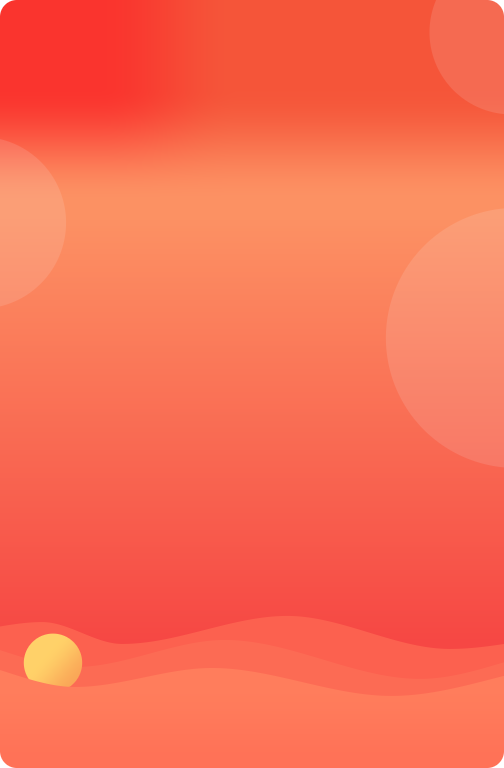
Give the GLSL for this background, as a WebGL 2 fragment shader.

```glsl
#version 300 es
precision highp float;
// A coral sunset card: a vertical sky gradient with a red haze along the top,
// three pale translucent discs, and a small sun setting between layered waves.
// Positions are in units of the canvas height, origin at the lower left.

uniform vec2 u_resolution;
out vec4 fragColor;

#define CORNER_RADIUS 0.022
#define DISC_OPACITY 0.125
#define HAZE_LOW 0.735
#define HAZE_HIGH 0.885
#define SUN_CENTER vec2(0.069, 0.137)
#define SUN_RADIUS 0.038

const vec3 SKY_LOW = vec3(0.965, 0.28, 0.265);
const vec3 SKY_HIGH = vec3(0.99, 0.57, 0.39);
const vec3 HAZE_RED = vec3(0.98, 0.205, 0.18);
const vec3 HAZE_ORANGE = vec3(0.96, 0.335, 0.225);
const vec3 DISC_TINT = vec3(0.96, 0.97, 0.98);
const vec3 WAVE_BACK = vec3(0.99, 0.38, 0.31);
const vec3 WAVE_MIDDLE = vec3(0.99, 0.42, 0.33);
const vec3 WAVE_TOP = vec3(1.0, 0.49, 0.36);
const vec3 WAVE_FOOT = vec3(1.0, 0.445, 0.34);
const vec3 SUN_LIGHT = vec3(1.0, 0.82, 0.41);
const vec3 SUN_DARK = vec3(0.98, 0.65, 0.34);

// Antialiased coverage of a signed distance, negative inside.
float coverage(float dist) {
  return clamp(0.5 - dist * u_resolution.y, 0.0, 1.0);
}

float circle(vec2 p, vec2 center, float radius) {
  return coverage(length(p - center) - radius);
}

// Height of a wave eased between alternating crests and troughs.
float swell(float x, float at[6], float height[6]) {
  float h = height[0];
  for (int i = 1; i < 6; i++)
    h += (height[i] - height[i - 1]) * smoothstep(at[i - 1], at[i], x);
  return h;
}

// Sky gradient, with haze turning from red to orange towards the right.
vec3 sky(vec2 p) {
  vec3 base = mix(SKY_LOW, SKY_HIGH, clamp((p.y - 0.167) / 0.553, 0.0, 1.0));
  vec3 haze = mix(HAZE_RED, HAZE_ORANGE, smoothstep(0.13, 0.31, p.x));
  return mix(base, haze, smoothstep(HAZE_LOW, HAZE_HIGH, p.y));
}

void main() {
  vec2 p = gl_FragCoord.xy / u_resolution.y;
  vec2 size = u_resolution / u_resolution.y;
  vec3 color = sky(p);

  // Pale discs cut off by the sides
  float discs = circle(p, vec2(size.x + 0.010, 0.958), 0.107);
  discs += circle(p, vec2(-0.026, 0.710), 0.112);
  discs += circle(p, vec2(size.x + 0.0155, 0.560), 0.1693);
  color = mix(color, DISC_TINT, DISC_OPACITY * discs);

  // Rear waves
  float back = swell(p.x,
    float[6](-0.078, 0.055, 0.159, 0.374, 0.586, 0.768),
    float[6](0.1745, 0.190, 0.1615, 0.198, 0.155, 0.1745));
  float middle = swell(p.x,
    float[6](-0.078, 0.098, 0.293, 0.547, 0.768, 1.0),
    float[6](0.169, 0.1315, 0.1667, 0.116, 0.160, 0.12));
  color = mix(color, WAVE_BACK, coverage(p.y - back));
  color = mix(color, WAVE_MIDDLE, coverage(p.y - middle));

  // Sun, shaded diagonally
  vec2 q = (p - SUN_CENTER) / SUN_RADIUS;
  float shade = smoothstep(-0.4, 1.1, dot(q, vec2(0.75, -0.66)));
  color = mix(color, mix(SUN_LIGHT, SUN_DARK, shade),
              circle(p, SUN_CENTER, SUN_RADIUS));

  // Front wave hides the foot of the sun
  float front = swell(p.x,
    float[6](-0.078, 0.098, 0.276, 0.510, 0.781, 1.0),
    float[6](0.1432, 0.1055, 0.1302, 0.0938, 0.1406, 0.10));
  vec3 frontColor = mix(WAVE_FOOT, WAVE_TOP, smoothstep(0.0, 0.11, p.y));
  color = mix(color, frontColor, coverage(p.y - front));

  // Rounded card corners on white
  vec2 edge = abs(p - 0.5 * size) - 0.5 * size + CORNER_RADIUS;
  float card = length(max(edge, 0.0)) - CORNER_RADIUS;
  fragColor = vec4(mix(vec3(1.0), color, coverage(card)), 1.0);
}
```
